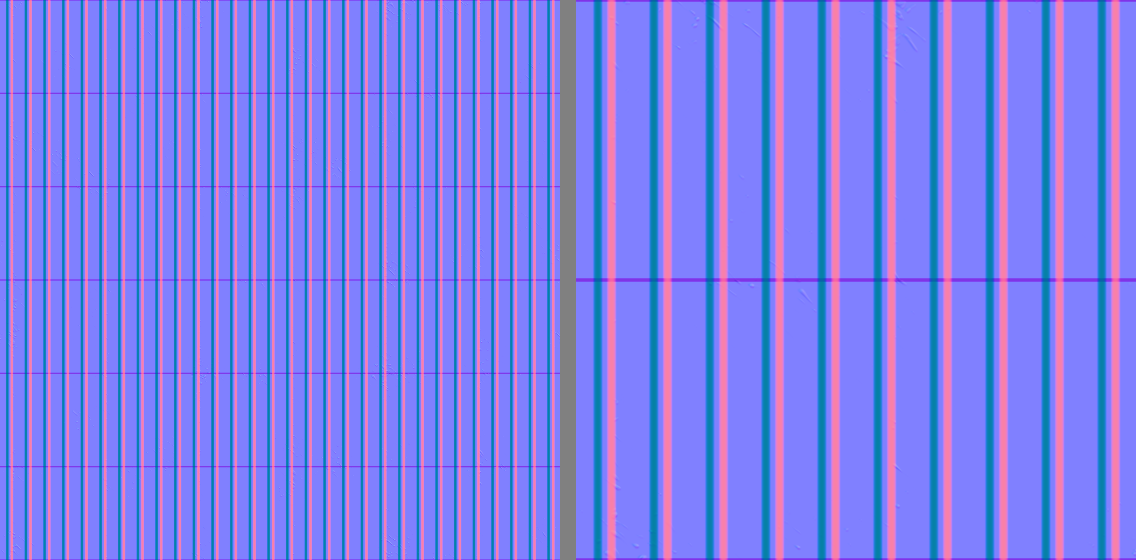
Left, the full canvas; right, a detail of the centre.
A Shadertoy shader for this texture map:

```glsl
// Tangent-space normal map of grooved wall panels: vertical grooves, thin seams, chipped paint.

const float PANELS        = 6.0;     // panels across and down
const float GROOVES       = 30.0;    // grooves across, a whole number per panel
const float LEFT_WALL     = 0.39;    // wall centres within one groove period
const float RIGHT_WALL    = 0.635;
const float WALL_HALF     = 0.10;    // half width of each wall
const float WALL_SLOPE    = 3.1;
const float SLOPE_VARIETY = 0.16;    // steepness change between grooves
const float SEAM_HALF     = 0.0010;
const float SEAM_SLOPE    = 0.75;
const float CHIP_CELLS    = 84.0;
const float PATCH_CELLS   = 7.0;
const float CHIP_DEPTH    = 0.00032;
const float WORN_EDGE     = 0.14;    // chipped edge within a panel, along x
const float TAU           = 6.2831853;

vec2 hash2(vec2 p) {
    vec3 q = fract(p.xyx * vec3(0.1031, 0.1030, 0.0973));
    q += dot(q, q.yzx + 33.33);
    return fract((q.xx + q.yz) * q.zy);
}

// Distance to the nearest feature point; wraps after "cells" cells.
float cellular(vec2 uv, float cells) {
    vec2 p = uv * cells, base = floor(p), f = p - base;
    float nearest = 4.0;
    for (int y = -1; y <= 1; y++) {
        for (int x = -1; x <= 1; x++) {
            vec2 offset = vec2(x, y);
            vec2 d = offset + hash2(mod(base + offset, cells) + cells) - f;
            nearest = min(nearest, dot(d, d));
        }
    }
    return sqrt(nearest);
}

// Smooth hump of height one around zero.
float hump(float d, float halfWidth) {
    return 0.5 + 0.5 * cos(0.5 * TAU * min(abs(d) / halfWidth, 1.0));
}

// Slope across the two walls of each groove.
float grooveSlope(float x) {
    float u = x * GROOVES;
    float variety = hash2(vec2(mod(floor(u), GROOVES), 7.0)).x - 0.5;
    float steepness = WALL_SLOPE * (1.0 + SLOPE_VARIETY * variety);
    u = fract(u);
    return steepness * (hump(u - RIGHT_WALL, WALL_HALF) - hump(u - LEFT_WALL, WALL_HALF));
}

// Coverage of the horizontal seams, filtered over one pixel.
float seamCoverage(float y, float pixel) {
    float d = abs(fract(y * PANELS + 0.5) - 0.5) / PANELS;
    return clamp((SEAM_HALF - d) / pixel + 0.5, 0.0, 1.0);
}

// How worn the paint is: broad patches, one edge per panel, and below the seams.
float wearAmount(vec2 uv) {
    float patches = smoothstep(0.45, 0.05, cellular(uv, PATCH_CELLS));
    float side = exp(-32.0 * abs(fract(uv.x * PANELS - WORN_EDGE + 0.5) - 0.5));
    float below = exp(-20.0 * fract(-uv.y * PANELS));
    float drift = 0.5 + 0.5 * sin(TAU * (3.0 * uv.x + 2.0 * uv.y))
                            * sin(TAU * (4.0 * uv.y - uv.x));
    return 0.04 + 0.27 * patches * (0.4 + 0.6 * drift)
                + 0.23 * side + 0.20 * below * (0.3 + 0.7 * drift);
}

// Height of the ragged chips, sheared so that they run diagonally.
float chipHeight(vec2 uv, float wear) {
    vec2 warp = sin(TAU * vec2(37.0 * uv.y + 11.0 * uv.x, 41.0 * uv.x - 17.0 * uv.y));
    vec2 p = vec2(uv.x + uv.y, uv.y) + 0.003 * warp;
    float grain = 0.65 * cellular(p, CHIP_CELLS) + 0.35 * cellular(p, 2.0 * CHIP_CELLS);
    return CHIP_DEPTH * smoothstep(0.0, 0.24, wear - grain);
}

void mainImage(out vec4 fragColor, in vec2 fragCoord) {
    vec2 uv = fragCoord / iResolution.xy;
    float pixel = 1.0 / iResolution.y;

    // Chip slopes from forward differences
    float wear = wearAmount(uv);
    float stepSize = max(0.0012, 0.7 * pixel);
    float h = chipHeight(uv, wear);
    vec2 slope = vec2(h - chipHeight(uv + vec2(stepSize, 0.0), wear),
                      h - chipHeight(uv + vec2(0.0, stepSize), wear)) / stepSize;

    // Grooves and seams
    slope.x += grooveSlope(uv.x);
    slope.y -= SEAM_SLOPE * seamCoverage(uv.y, pixel);

    // Encode the unit normal
    vec3 normal = normalize(vec3(slope, 1.0));
    fragColor = vec4(0.5 + 0.5 * normal, 1.0);
}
```
